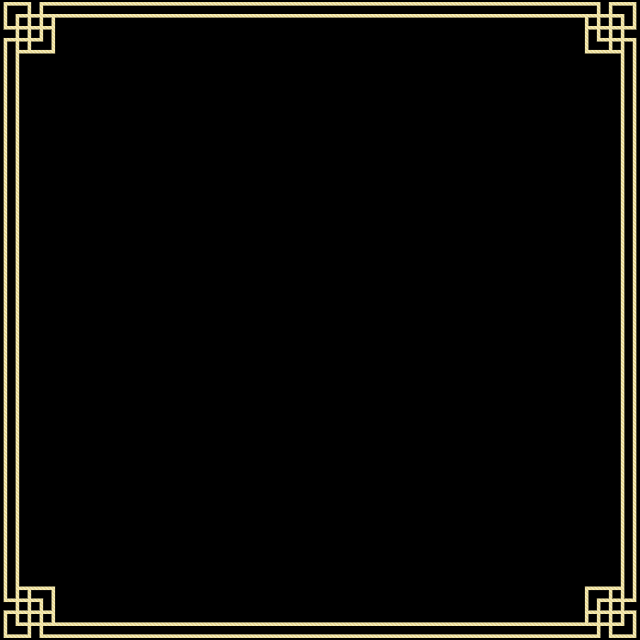
This background is drawn by a three.js fragment shader. Its source:

```glsl
// A black panel inside a double gold border with interlaced fretwork corners.
// One corner is built from straight bars on a small grid, then mirrored
// across the diagonal and both axes; a fine diagonal twist textures the gold.

#define INSET vec2(0.0085, 0.0060)
#define GRID_STEP 0.0187
#define LINE_WIDTH 0.0056
#define TWIST_PERIOD 0.0060
#define TWIST_DEPTH 0.75
#define FAR_END 60.0
#define PALE_GOLD vec3(0.97, 0.94, 0.75)
#define DEEP_GOLD vec3(0.89, 0.81, 0.50)
#define BACKGROUND vec3(0.0)

varying vec2 vUv;

// Square-capped distance to a horizontal bar, in grid units.
float bar(vec2 g, float row, float start, float end) {
  float along = abs(g.x - 0.5 * (start + end)) - 0.5 * (end - start);
  return max(along, abs(g.y - row));
}

// Horizontal half of the corner knot and the two border rails.
float fretBars(vec2 g) {
  float d = bar(g, 0.0, 0.0, 2.0);
  d = min(d, bar(g, 0.0, 3.0, FAR_END));
  d = min(d, bar(g, 1.0, 1.0, FAR_END));
  d = min(d, bar(g, 2.0, 0.0, 4.0));
  d = min(d, bar(g, 3.0, 0.0, 3.0));
  return min(d, bar(g, 4.0, 1.0, 4.0));
}

// Diagonal strands of pale and deep gold.
vec3 twistedGold(vec2 p) {
  float wave = 0.5 + 0.5 * sin(6.28318 * (p.x + p.y) / TWIST_PERIOD);
  return mix(PALE_GOLD, DEEP_GOLD, wave * TWIST_DEPTH);
}

void main() {
  // Fold all four corners onto one.
  vec2 fromEdge = 0.5 - abs(vUv - 0.5);
  vec2 grid = (fromEdge - INSET) / GRID_STEP;

  // Reflect across the diagonal to add the vertical bars.
  float dist = min(fretBars(grid), fretBars(grid.yx)) * GRID_STEP;
  dist -= 0.5 * LINE_WIDTH;

  // Blend over one pixel for smooth edges.
  float pixel = max(fwidth(vUv.x), 0.00001);
  float coverage = clamp(0.5 - dist / pixel, 0.0, 1.0);

  gl_FragColor = vec4(mix(BACKGROUND, twistedGold(vUv), coverage), 1.0);
}
```
